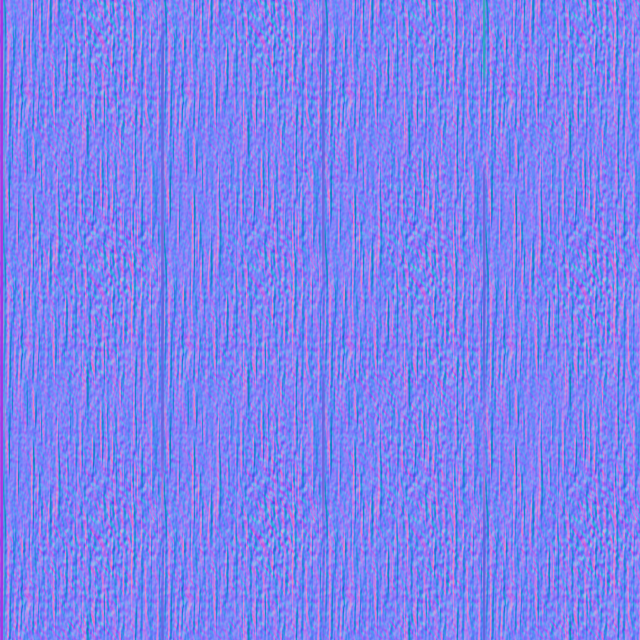
This texture map is drawn by a WebGL 1 fragment shader. Its source:

```glsl
precision highp float;
// Tangent-space normal map of four weathered wood planks with vertical grain.

uniform vec2 u_resolution;

float hash(vec2 p) {
  vec3 q = fract(vec3(p.xyx) * 0.1031);
  q += dot(q, q.yzx + 33.33);
  return fract((q.x + q.y) * q.z);
}

// One column of noise, shifted along y so that cells never line up in rows.
float strand(float column, float y, float period) {
  y += period * hash(vec2(column, 91.0));
  float i = floor(y), f = y - i;
  f = f * f * (3.0 - 2.0 * f);
  return mix(hash(vec2(column, mod(i, period))),
             hash(vec2(column, mod(i + 1.0, period))), f);
}

// Staggered value noise that wraps after "period" cells.
float noise(vec2 p, vec2 period) {
  float i = floor(p.x), f = p.x - i;
  f = f * f * (3.0 - 2.0 * f);
  return mix(strand(mod(i, period.x), p.y, period.y),
             strand(mod(i + 1.0, period.x), p.y, period.y), f);
}

// Plank coordinates: x counts planks, y counts vertical grain repeats.
vec2 plankSpace(vec2 uv) {
  return vec2((uv.x - 0.0026) / 0.2513, (uv.y - 0.46) / 0.393 + 0.5);
}

float woodHeight(vec2 uv) {
  vec2 t = plankSpace(uv);

  // Torn fibres gather on the right half of each plank and around a small knot.
  float rough = 0.5 + 0.5 * cos(6.2832 * (t.x - 0.66));
  rough *= 0.65 + 0.35 * cos(6.2832 * (t.y - 0.75));
  float patches = noise(uv * vec2(14.0, 9.0) + 3.0, vec2(64.0));
  vec2 knot = (fract(t) - vec2(0.14, 0.5)) * vec2(0.2513, 0.393);
  float nearKnot = exp(-dot(knot * vec2(1.0, 0.4), knot) * 9000.0);
  rough = rough * 0.7 + (patches - 0.5) * 0.6 + 0.15 + 0.6 * nearKnot;
  rough = clamp(rough, 0.0, 1.0);

  // Grain is nearly straight and bends a little beside the knot.
  vec2 g = t;
  g.x += 0.012 * noise(t * vec2(5.0, 6.0), vec2(5.0, 6.0));
  g.x += 0.008 * nearKnot * sin(knot.y * 150.0);

  // Long thin fibres, with sparse sharp cracks between them.
  float h = 0.0021 * noise(g * vec2(62.0, 6.0), vec2(62.0, 6.0));
  float crack = noise(g * vec2(56.0, 5.0) + 9.0, vec2(56.0, 5.0));
  h -= (0.0026 - 0.0014 * rough) * smoothstep(0.55, 0.95, crack);

  // Leaning chips at three sizes; each shear spans one lattice period.
  vec2 streak = vec2(30.0 * g.x + 15.0 * t.y, 14.0 * t.y);
  h += 0.0024 * rough * noise(streak, vec2(15.0, 14.0));
  vec2 chip = vec2(72.0 * g.x + 24.0 * t.y, 54.0 * t.y);
  h += (0.0011 + 0.0022 * rough) * noise(chip, vec2(24.0, 54.0));
  vec2 splinter = vec2(100.0 * g.x + 25.0 * t.y, 84.0 * t.y);
  h += 0.0007 * noise(splinter, vec2(25.0, 84.0));
  return h;
}

void main() {
  vec2 uv = gl_FragCoord.xy / u_resolution;

  // Surface slope by central differences, green pointing down.
  vec2 e = vec2(0.0008, 0.0);
  vec2 slope = vec2(woodHeight(uv + e.xy) - woodHeight(uv - e.xy),
                    woodHeight(uv + e.yx) - woodHeight(uv - e.yx)) / (2.0 * e.x);
  vec3 normal = normalize(vec3(-slope.x, slope.y, 1.0));
  vec3 color = normal * 0.5 + vec3(0.495, 0.517, 0.48);

  // Signed distance to the nearest seam, and which seam it is.
  float x = plankSpace(uv).x;
  float seam = floor(x + 0.5);
  float d = (x - seam) * 0.2513;

  // Seams fade in and out along their length; the left edge stays deep.
  float wear = noise(vec2(seam * 7.0, uv.y * 6.0), vec2(64.0));
  float strength = 0.3 + 0.5 * smoothstep(0.25, 0.65, wear);
  float isFirst = 1.0 - step(0.5, seam);
  float isLast = step(2.5, seam) * (1.0 - step(3.5, seam));
  strength = mix(strength, 0.95, isFirst);
  float gap = smoothstep(0.72, 0.75, uv.y) * (1.0 - smoothstep(0.86, 0.88, uv.y));
  strength *= (1.0 - isLast * gap) * (1.0 - step(3.5, seam));

  float groove = 1.0 - smoothstep(0.001, 0.003, abs(d));
  float lip = 1.0 - smoothstep(0.0005, 0.0025, abs(d - 0.004));
  vec3 grooveColor = mix(vec3(0.36, 0.38, 0.85), vec3(0.66, 0.2, 0.88), isFirst);
  float greenTop = isLast * smoothstep(0.86, 0.89, uv.y);
  grooveColor = mix(grooveColor, vec3(0.12, 0.68, 0.72), greenTop);
  color = mix(color, grooveColor, groove * strength);
  color = mix(color, vec3(0.25, 0.62, 0.86), lip * strength * (0.2 + 0.4 * isFirst));

  gl_FragColor = vec4(color, 1.0);
}
```
